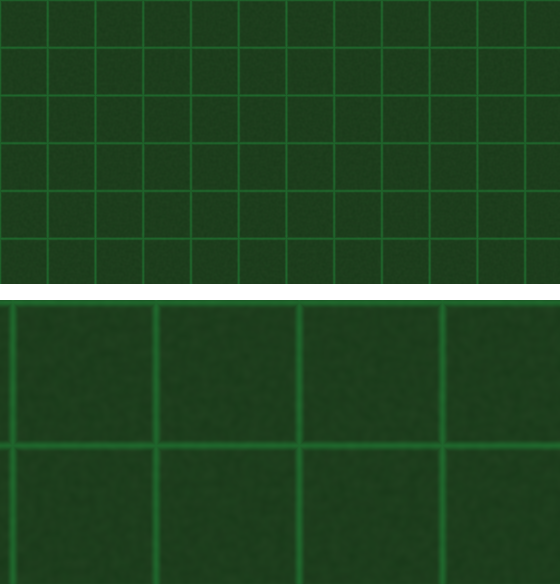
Top: the whole. Bottom: its middle third, enlarged.
Give the GLSL for this pattern, as a WebGL 1 fragment shader.

```glsl
precision highp float;
// A dark green cutting-mat surface ruled with thin, brighter green lines.
// Square cells repeat from the top left corner; two layers of gradient
// noise give the ground a faint mottled grain, which also touches the lines.

uniform vec2 u_resolution;

const float CELL_SIZE = 0.1681;   // all lengths are in canvas heights
const float LINE_WIDTH = 0.0074;
const float LINE_SOFTNESS = 0.0042;
const vec3 GROUND = vec3(0.112, 0.240, 0.110);
const vec3 RULING = vec3(0.120, 0.400, 0.172);

// Pseudo-random gradient direction for a lattice point
vec2 gradientAt(vec2 lattice) {
  vec3 q = fract(vec3(lattice.xyx) * vec3(0.1031, 0.1030, 0.0973));
  q += dot(q, q.yzx + 33.33);
  float angle = 6.28318 * fract((q.x + q.y) * q.z);
  return vec2(cos(angle), sin(angle));
}

float gradientNoise(vec2 p) {
  vec2 cell = floor(p);
  vec2 f = fract(p);
  vec2 blend = f * f * f * (f * (f * 6.0 - 15.0) + 10.0);
  float a = dot(gradientAt(cell), f);
  float b = dot(gradientAt(cell + vec2(1.0, 0.0)), f - vec2(1.0, 0.0));
  float c = dot(gradientAt(cell + vec2(0.0, 1.0)), f - vec2(0.0, 1.0));
  float d = dot(gradientAt(cell + vec2(1.0, 1.0)), f - vec2(1.0, 1.0));
  return mix(mix(a, b, blend.x), mix(c, d, blend.x), blend.y);
}

// Coverage of the ruled lines, centred on multiples of the cell size
float gridCoverage(vec2 p, float cellSize, float lineWidth, float softness) {
  vec2 toLine = abs(fract(p / cellSize + 0.5) - 0.5) * cellSize;
  float edge = min(toLine.x, toLine.y) - 0.5 * lineWidth;
  return 1.0 - smoothstep(-softness, softness, edge);
}

// Mottling: soft patches plus fine grain
float mottle(vec2 p) {
  return 0.4 * gradientNoise(p * 58.0 + 7.3)
       + 0.5 * gradientNoise(p * 98.0 + 31.7);
}

void main() {
  float pixel = 1.0 / u_resolution.y;
  vec2 p = vec2(gl_FragCoord.x, u_resolution.y - gl_FragCoord.y) * pixel;

  // Ground, with light and warmth varying separately
  float light = mottle(p);
  float warmth = mottle(p + 13.1);
  vec3 ground = GROUND + light * vec3(0.020, 0.030, 0.018)
              + warmth * vec3(0.018, 0.0, 0.010);

  // Ruling, lightly worn by the same grain
  vec3 ruling = RULING + light * vec3(0.012, 0.028, 0.014);
  float softness = max(LINE_SOFTNESS, 0.65 * pixel);
  float coverage = gridCoverage(p, CELL_SIZE, LINE_WIDTH, softness);

  gl_FragColor = vec4(mix(ground, ruling, coverage), 1.0);
}
```
